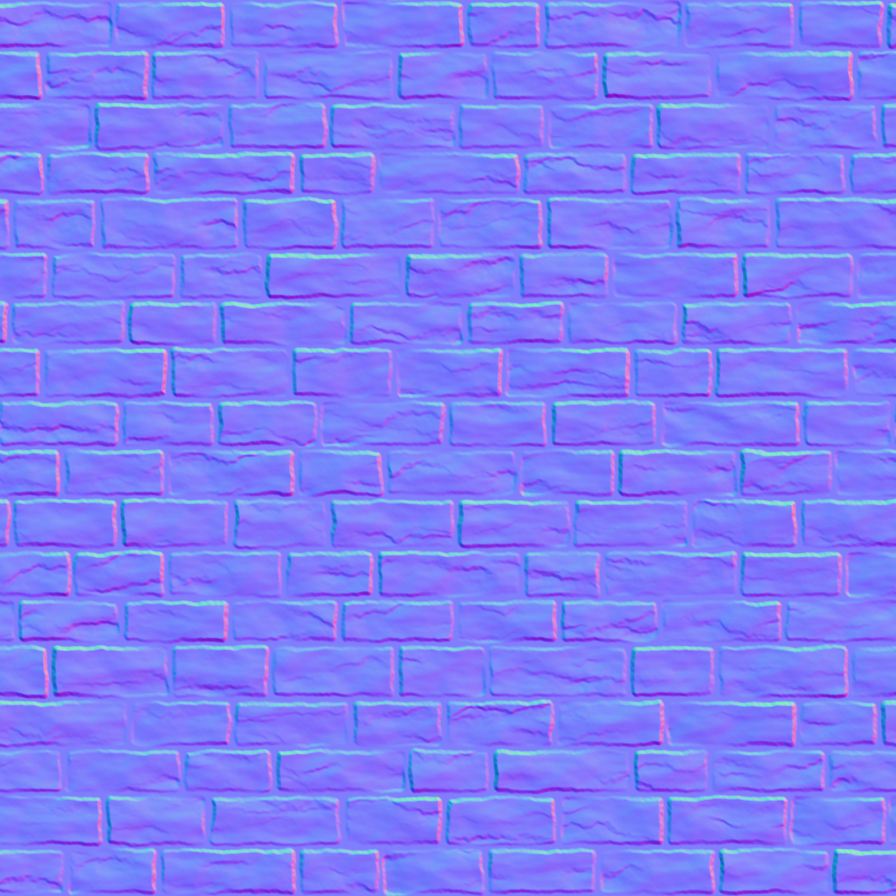
This texture map is drawn by a Shadertoy shader. Its source:

```glsl
// Tangent-space normal map of a worn brick wall: 18 courses of 8 uneven, chipped bricks.

const float COURSES = 18.0;
const float BRICKS = 8.0;
const float BRICK_LENGTH = COURSES / BRICKS;   // one unit is one course height
const float HALF_JOINT = 0.065;
const float CORNER_RADIUS = 0.08;
const float SAMPLE_STEP = 0.022;

vec2 hash2(vec2 p) {
    vec3 a = fract(p.xyx * vec3(0.1031, 0.1030, 0.0973));
    a += dot(a, a.yzx + 33.33);
    return fract((a.xx + a.yz) * a.zy);
}

float cornerGradient(vec2 cell, vec2 offset) {
    float angle = 6.2832 * hash2(cell).x;
    return dot(vec2(cos(angle), sin(angle)), offset);
}

float gradientNoise(vec2 p) {
    vec2 i = floor(p), f = p - i;
    vec2 u = f * f * f * (f * (f * 6.0 - 15.0) + 10.0);
    vec2 e = vec2(1.0, 0.0);
    float low = mix(cornerGradient(i, f), cornerGradient(i + e, f - e), u.x);
    float high = mix(cornerGradient(i + e.yx, f - e.yx), cornerGradient(i + 1.0, f - 1.0), u.x);
    return mix(low, high, u.y);
}

float roundedBox(vec2 p, vec2 halfSize, float radius) {
    vec2 q = abs(p) - halfSize + radius;
    return length(max(q, 0.0)) + min(max(q.x, q.y), 0.0) - radius;
}

// Slightly uneven bed joints, measured down from the top
float bedJoint(float course) {
    float shift[9] = float[9](0.0, 0.0, 0.04, 0.03, -0.06, 0.045, 0.03, -0.04, 0.02);
    return course + shift[int(mod(course, 9.0))];
}

// Upright joints in brick lengths, staggered by half a brick
float uprightJoint(float index, float course) {
    vec2 id = vec2(mod(index, BRICKS), mod(course, COURSES));
    return index + 0.5 * mod(course, 2.0) + 0.34 * (hash2(id + 7.0).x - 0.5);
}

// Split ledges that run mostly along the brick, fade in and out, and slope back below
float ledges(vec2 q, vec2 seed) {
    float height = 0.0;
    for (int k = 0; k < 3; k++) {
        vec2 s = seed + float(k) * 19.7;
        float level = 0.75 * (hash2(s).x - 0.5);
        float path = 0.38 * gradientNoise(q * vec2(0.9, 0.6) + s)
                   + 0.13 * gradientNoise(q * vec2(3.0, 2.0) + s)
                   + 0.05 * gradientNoise(q * 8.0 + s);
        float strength = smoothstep(-0.15, 0.4, gradientNoise(q * vec2(0.8, 0.3) + s + 5.3));
        float depth = mix(0.010, 0.050, hash2(s).y * hash2(s).y);
        float below = q.y - level - path;
        float ledge = smoothstep(-0.06, 0.05, below) * (1.0 - 0.7 * smoothstep(0.0, 0.4, below));
        height -= depth * strength * ledge;
    }
    return height;
}

float brickFace(vec2 q, vec2 seed) {
    vec2 tilt = vec2(0.09, 0.06) * (hash2(seed + 3.1) - 0.5) + vec2(0.0, 0.02);
    return dot(tilt, q) + ledges(q, seed)
         + 0.055 * gradientNoise(q * vec2(1.1, 2.0) + seed)
         + 0.010 * gradientNoise(q * vec2(3.0, 5.5) + seed)
         + 0.0012 * gradientNoise(q * 13.0 + seed);
}

float wallHeight(vec2 p) {
    // Find the course and the brick under this point
    float course = floor(p.y);
    course += step(bedJoint(course + 1.0), p.y) - step(p.y, bedJoint(course) - 1e-5);
    float along = p.x / BRICK_LENGTH;
    float index = floor(along - 0.5 * mod(course, 2.0));
    index += step(uprightJoint(index + 1.0, course), along)
           - step(along, uprightJoint(index, course) - 1e-5);

    vec2 start = vec2(uprightJoint(index, course) * BRICK_LENGTH, bedJoint(course));
    vec2 end = vec2(uprightJoint(index + 1.0, course) * BRICK_LENGTH, bedJoint(course + 1.0));
    vec2 q = p - 0.5 * (start + end);
    vec2 id = vec2(mod(index, BRICKS), mod(course, COURSES));
    vec2 seed = 60.0 * hash2(id + 31.0);

    // Ragged outline with a narrow bevel, weaker along the bottom
    float edge = roundedBox(q, 0.5 * (end - start) - HALF_JOINT, CORNER_RADIUS);
    edge += 0.070 * gradientNoise(q * vec2(1.3, 1.6) + seed)
          + 0.035 * gradientNoise(q * 4.0 + seed)
          + 0.014 * gradientNoise(q * 11.0 + seed);
    float bevel = mix(0.028, 0.072, hash2(id + 53.0).x);
    bevel *= 1.0 - 0.45 * smoothstep(-0.1, 0.45, q.y);
    float inside = smoothstep(0.03, -0.06, edge);
    return inside * (bevel + brickFace(q, seed));
}

vec3 surfaceNormal(vec2 p, float stepSize) {
    vec2 e = vec2(stepSize, 0.0);
    float slopeX = wallHeight(p + e) - wallHeight(p - e);
    float slopeDown = wallHeight(p + e.yx) - wallHeight(p - e.yx);
    return normalize(vec3(-slopeX, slopeDown, 2.0 * stepSize));
}

void mainImage(out vec4 fragColor, in vec2 fragCoord) {
    vec2 uv = fragCoord / iResolution.xy;
    vec2 wall = COURSES * vec2(uv.x, 1.0 - uv.y);
    vec3 normal = surfaceNormal(wall, SAMPLE_STEP);
    fragColor = vec4(0.5 + 0.5 * normal - vec3(0.0, 0.005, 0.01), 1.0);
}
```
